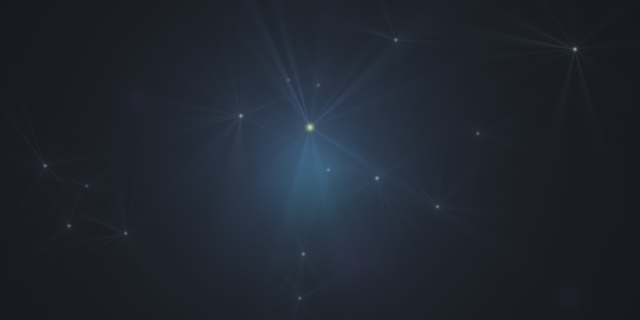
This background is drawn by a Shadertoy shader. Its source:

```glsl
// Night sky: a soft blue nebula glow around one warm star, with small
// stars that each cast faint rays. The glow is a radial falloff stirred by
// layered noise; the rays are noise sampled along the direction to a star.

#define GLOW_CENTER vec2(0.975, 0.495)
#define GLOW_REACH 0.25
#define MAIN_STAR vec2(0.969, 0.602)
#define CORE_SIZE 0.0052
#define RAY_REACH 0.095
#define RAY_STRENGTH 0.15
#define MOTTLING 0.22

const vec3 NIGHT = vec3(0.083, 0.092, 0.108);
const vec3 HAZE = vec3(0.022, 0.020, 0.016);
const vec3 BLUE_GLOW = vec3(0.150, 0.245, 0.385);
const vec3 TEAL_GLOW = vec3(0.000, 0.055, 0.045);
const vec3 STAR_TINT = vec3(0.72, 0.84, 0.95);
const vec3 WARM_TINT = vec3(0.52, 0.50, 0.14);
const vec3 VIOLET = vec3(0.022, 0.008, 0.026);

// Small stars: position, then brightness
const int STAR_COUNT = 15;
const vec3 STARS[STAR_COUNT] = vec3[](
    vec3(1.797, 0.846, 1.00), vec3(1.237, 0.875, 0.65), vec3(0.753, 0.638, 0.80),
    vec3(1.178, 0.443, 0.75), vec3(1.367, 0.354, 0.60), vec3(1.493, 0.583, 0.50),
    vec3(1.026, 0.469, 0.40), vec3(0.948, 0.206, 0.60), vec3(0.937, 0.068, 0.50),
    vec3(0.141, 0.482, 0.65), vec3(0.271, 0.419, 0.40), vec3(0.216, 0.294, 0.60),
    vec3(0.393, 0.271, 0.55), vec3(0.901, 0.750, 0.32), vec3(0.995, 0.734, 0.34));

float hash(vec2 p) {
    p = fract(p * vec2(123.34, 345.45));
    p += dot(p, p + 34.35);
    return fract(p.x * p.y);
}

float noise(vec2 p) {
    vec2 cell = floor(p);
    vec2 f = fract(p);
    f = f * f * (3.0 - 2.0 * f);
    float low = mix(hash(cell), hash(cell + vec2(1, 0)), f.x);
    float high = mix(hash(cell + vec2(0, 1)), hash(cell + vec2(1, 1)), f.x);
    return mix(low, high, f.y);
}

float fbm(vec2 p) {
    float sum = 0.0;
    float weight = 0.5;
    for (int i = 0; i < 4; i++) {
        sum += weight * noise(p);
        p = p * 2.03 + 17.1;
        weight *= 0.5;
    }
    return sum;
}

// Gaussian spot, 1 at its centre
float spot(vec2 offset, float radius) {
    return exp(-dot(offset, offset) / (radius * radius));
}

// Uneven rays that fade with distance; the seed varies the pattern
float rays(vec2 offset, float reach, float seed) {
    float dist = length(offset);
    vec2 dir = offset / max(dist, 1e-4);
    float beams = noise(dir * 4.0 + seed) * noise(dir * 11.0 + seed * 1.7);
    return beams * beams * exp(-dist / reach);
}

vec3 nebula(vec2 p) {
    vec2 offset = (p - GLOW_CENTER) * vec2(0.95, 1.0);
    float dist = length(vec2(length(offset), 0.06));
    float cloud = 1.0 + MOTTLING * (fbm(p * 4.0 + 3.0) - 0.47);
    vec3 color = NIGHT + HAZE * spot(offset, 0.8);
    color += BLUE_GLOW * exp(-dist / GLOW_REACH) * cloud;
    color += TEAL_GLOW * spot(p - vec2(0.975, 0.44), 0.14);
    // Faint violet flares
    color += VIOLET * spot(p - vec2(0.43, 0.69), 0.04);
    color += VIOLET * spot(p - vec2(1.10, 0.19), 0.09);
    color += VIOLET * spot(p - vec2(1.784, 0.065), 0.05);
    return color;
}

vec3 smallStars(vec2 p) {
    float light = 0.0;
    for (int i = 0; i < STAR_COUNT; i++) {
        vec2 offset = p - STARS[i].xy;
        float power = STARS[i].z;
        light += 0.55 * power * spot(offset, CORE_SIZE * (0.7 + 0.4 * power));
        light += 0.08 * power * exp(-length(offset) / 0.018);
        light += RAY_STRENGTH * power * rays(offset, RAY_REACH * (0.5 + power), float(i) * 7.3);
    }
    return STAR_TINT * light;
}

vec3 mainStar(vec2 p) {
    vec2 offset = p - MAIN_STAR;
    vec3 color = WARM_TINT * spot(offset, 0.0105);
    color += STAR_TINT * 0.07 * exp(-length(offset) / 0.035);
    color += BLUE_GLOW * 0.55 * rays(offset, 0.25, 5.2);
    // Fan of light falling below the star
    float spread = abs(offset.x) / max(-offset.y, 1e-3);
    float fan = (1.0 - smoothstep(0.1, 0.55, spread)) * smoothstep(0.0, 0.06, -offset.y);
    return color + vec3(0.01, 0.04, 0.04) * fan * exp(offset.y / 0.17);
}

void mainImage(out vec4 fragColor, in vec2 fragCoord) {
    // Canvas height is 1; the middle sits at (1, 0.5)
    vec2 p = (fragCoord - 0.5 * iResolution.xy) / iResolution.y + vec2(1.0, 0.5);
    vec3 color = nebula(p) + smallStars(p) + mainStar(p);
    fragColor = vec4(color, 1.0);
}
```
